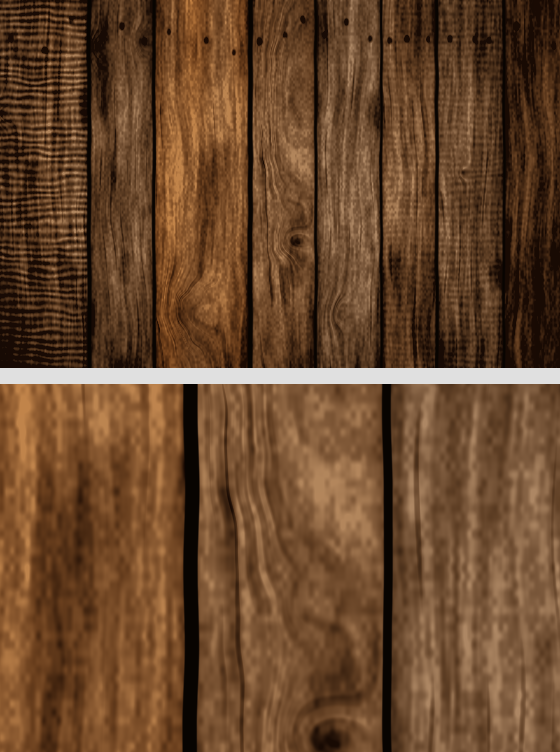
Top, the full canvas; bottom, a detail of the centre.
Write a Shadertoy shader that draws this texture.

```glsl
// Eight weathered vertical wood planks with grain, knots, nail holes and dark seams.

const vec3 DARK   = vec3(0.09, 0.04, 0.015);
const vec3 SHADOW = vec3(0.24, 0.15, 0.08);
const vec3 MID    = vec3(0.37, 0.25, 0.15);
const vec3 LIGHT  = vec3(0.49, 0.36, 0.25);
const vec3 PALE   = vec3(0.67, 0.53, 0.40);
const vec3 WARM   = vec3(1.16, 0.97, 0.66);   // multiplier for amber planks
const float ASPECT = 1.524;
const float GRAIN_FREQ = 70.0;
const float KNOT_BEND = 130.0;
const float SAW_MARKS = 52.0;                 // saw ripples over the height
const float NAIL_RADIUS = 0.0075;

// Seam: position across the width, half width in canvas heights
const int SEAM_COUNT = 7;
const vec2 SEAMS[7] = vec2[7](
    vec2(0.159, 0.0055), vec2(0.275, 0.0045), vec2(0.447, 0.0065),
    vec2(0.564, 0.004), vec2(0.681, 0.0035), vec2(0.780, 0.0045),
    vec2(0.900, 0.0035));

// Plank: brightness offset, warmth, saw ripple strength
const vec3 PLANKS[8] = vec3[8](
    vec3(0.02, 0.25, 0.30), vec3(0.07, 0.15, 0.0), vec3(0.09, 0.90, 0.0),
    vec3(0.06, 0.30, 0.0), vec3(0.05, 0.05, 0.0), vec3(0.04, 0.25, 0.05),
    vec3(0.06, 0.10, 0.07), vec3(-0.10, 0.35, 0.0));

// Knot: position across, position up, radius, vertical stretch
const int KNOT_COUNT = 8;
const vec4 KNOTS[8] = vec4[8](
    vec4(0.336, 0.151, 0.052, 1.3), vec4(0.525, 0.345, 0.034, 1.0),
    vec4(0.174, 0.871, 0.022, 1.2), vec4(0.256, 0.887, 0.024, 1.2),
    vec4(0.004, 0.692, 0.024, 1.2), vec4(0.827, 0.532, 0.013, 1.1),
    vec4(0.605, 0.147, 0.020, 1.5), vec4(0.508, 0.700, 0.045, 5.0));

float hash(vec2 p) {
    return fract(sin(dot(p, vec2(127.1, 311.7))) * 43758.55);
}

float noise(vec2 p) {
    vec2 i = floor(p), f = fract(p);
    f = f * f * (3.0 - 2.0 * f);
    return mix(mix(hash(i), hash(i + vec2(1, 0)), f.x),
               mix(hash(i + vec2(0, 1)), hash(i + vec2(1, 1)), f.x), f.y);
}

float fbm(vec2 p) {
    return (noise(p) + 0.5 * noise(p * 2.1 + 7.3) + 0.25 * noise(p * 4.3 + 3.1)) / 1.75;
}

vec3 woodRamp(float tone) {
    float t = clamp(tone, 0.0, 1.0) * 4.0;
    vec3 c = mix(DARK, SHADOW, min(t, 1.0));
    c = mix(c, MID, clamp(t - 1.0, 0.0, 1.0));
    c = mix(c, LIGHT, clamp(t - 2.0, 0.0, 1.0));
    return mix(c, PALE, clamp(t - 3.0, 0.0, 1.0));
}

void mainImage(out vec4 fragColor, in vec2 fragCoord) {
    vec2 uv = fragCoord / iResolution.xy;
    vec2 p = uv * vec2(ASPECT, 1.0);
    float pixel = 1.0 / iResolution.y;

    // Find the plank, its sides and the nearest seam
    int id = 0;
    float left = 0.0, right = ASPECT, seamDist = 1.0;
    for (int i = 0; i < SEAM_COUNT; i++) {
        float s = SEAMS[i].x * ASPECT;
        float wobble = 0.003 * (noise(vec2(float(i) * 9.0, p.y * 14.0)) - 0.5);
        seamDist = min(seamDist, abs(p.x - s + wobble) - SEAMS[i].y);
        if (p.x > s) { id = i + 1; left = s; }
        else right = min(right, s);
    }
    vec3 plank = PLANKS[id];
    float seed = float(id) * 17.3;

    // Knots bend the grain into closed rings
    float phase = p.x * GRAIN_FREQ + 5.0 * fbm(vec2(p.x * 5.0 + seed, p.y * 2.2));
    float core = 0.0;
    for (int i = 0; i < KNOT_COUNT; i++) {
        vec4 k = KNOTS[i];
        float x = k.x * ASPECT;
        if (x < left || x > right) continue;
        vec2 d = (p - vec2(x, k.y)) / (k.z * vec2(1.0, k.w));
        d += 0.35 * (vec2(noise(p * 28.0), noise(p * 28.0 + 40.0)) - 0.5);
        float r2 = dot(d, d);
        phase += KNOT_BEND * k.z * exp(-0.6 * r2);
        core += exp(-3.0 * r2) / (k.w * k.w);
    }

    // Growth rings, fine fibres, stains and surface grit
    float rings = noise(vec2(phase, p.y * 2.5 + seed));
    float fibres = noise(vec2(phase * 2.7 + seed, p.y * 16.0));
    float stain = fbm(vec2(p.x * 11.0 + seed, p.y * 4.5));
    float grit = noise(p * vec2(210.0, 130.0));
    float tone = 0.64 + plank.x + 0.40 * (rings - 0.5) + 0.34 * (fibres - 0.5)
               + 0.55 * (stain - 0.5) + 0.26 * (grit - 0.5);
    float cracks = smoothstep(0.76, 0.95, noise(vec2(phase * 1.6 + 31.0, p.y * 5.0 + seed)));
    float patches = smoothstep(0.60, 0.82, fbm(vec2(p.x * 22.0 - seed, p.y * 7.0)));
    tone -= 0.30 * cracks + 0.28 * patches + 0.50 * core;

    // Saw marks across the rough planks
    float sawWave = sin(6.2832 * (p.y * SAW_MARKS + 1.6 * fbm(p * vec2(9.0, 12.0))));
    tone += plank.z * sawWave * (0.4 + 0.9 * noise(p * vec2(16.0, 40.0)));

    // Nail holes near the top of each plank
    for (int i = 0; i < 3; i++) {
        vec2 cell = vec2(float(i) + 3.0, seed);
        float across = (float(i) + 0.3 + 0.4 * hash(cell)) / 3.0;
        vec2 nail = vec2(mix(left, right, across), 0.85 + 0.10 * hash(cell + 5.7));
        float d = length((p - nail) * vec2(1.2, 0.8));
        float size = NAIL_RADIUS * (0.65 + 0.5 * hash(cell + 2.2));
        tone -= 0.75 * (1.0 - smoothstep(size - 1.5 * pixel, size + 1.5 * pixel, d));
        tone -= 0.15 * exp(-d * 70.0);
    }

    // Worn plank edges and darkened canvas border
    vec2 c = uv - vec2(0.5, 0.57);
    tone -= 0.28 * exp(-max(seamDist, 0.0) * 130.0);
    tone -= dot(c * c, vec2(1.25, 0.95));

    float warmth = plank.y * (0.55 + 0.9 * noise(vec2(p.x * 14.0 + seed, p.y * 2.0)));
    vec3 color = woodRamp(tone) * mix(vec3(1.0), WARM, clamp(warmth, 0.0, 1.0));
    color = mix(DARK * 0.35, color, smoothstep(-pixel, pixel, seamDist));
    fragColor = vec4(color, 1.0);
}
```
